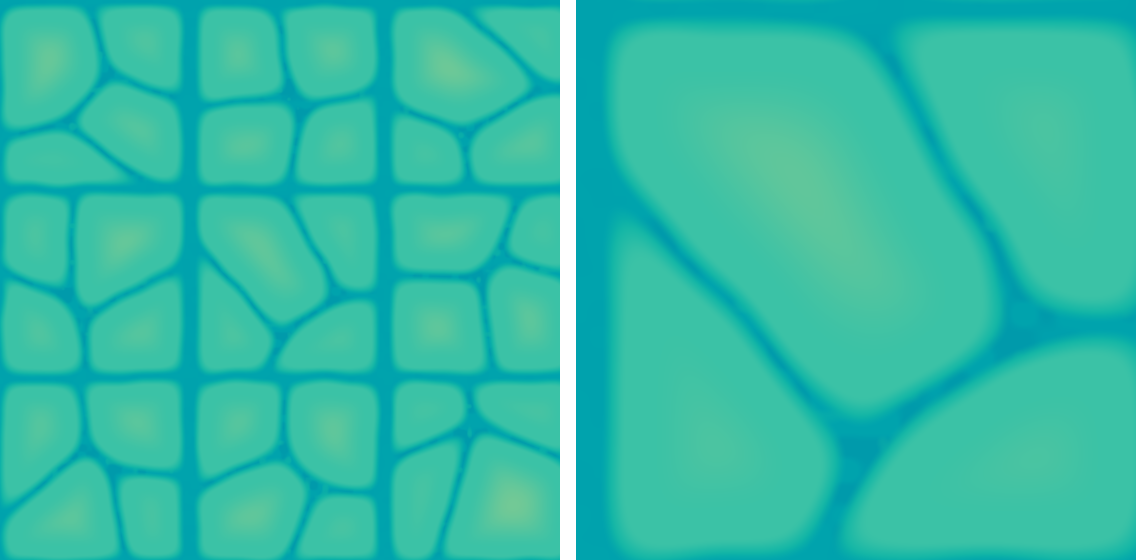
Left, the full canvas; right, a detail of the centre.
Give the GLSL for this pattern, as a Shadertoy shader.

```glsl
// Three by three tiles of rounded pebble cells, glowing yellow-green on teal grout.

const vec2 TILE_ORIGIN = vec2(0.165, 0.171);  // centre of the upper left tile
const vec2 TILE_PITCH = vec2(0.348, 0.335);
const vec2 TILE_HALF = vec2(0.166, 0.165);
const float LAST_TILE = 2.0;
const int CELLS = 4;            // pebbles per tile, seeded on a 2 x 2 grid
const float SITE_SPREAD = 0.085;
const float SITE_JITTER = 0.062;
const float SIZE_VARIATION = 0.013;
const float ROUNDING = 0.0125;
const float WARP = 0.007;
const float SEED = 17.0;

const vec3 GROUT = vec3(0.00, 0.64, 0.68);
const vec3 SHADOW = vec3(0.00, 0.60, 0.67);
const vec3 RIM = vec3(0.06, 0.71, 0.65);
const vec3 PEBBLE = vec3(0.23, 0.76, 0.65);
const vec3 GLOW = vec3(0.47, 0.79, 0.58);

vec3 hash3(vec2 p) {
    vec3 q = fract(p.xyx * vec3(0.1031, 0.1030, 0.0973));
    q += dot(q, q.yxz + 33.33);
    return fract((q.xxy + q.yzz) * q.zyx);
}

float noise(vec2 p) {
    vec2 i = floor(p), f = fract(p);
    f = f * f * (3.0 - 2.0 * f);
    float low = mix(hash3(i).x, hash3(i + vec2(1, 0)).x, f.x);
    float high = mix(hash3(i + vec2(0, 1)).x, hash3(i + vec2(1, 1)).x, f.x);
    return mix(low, high, f.y);
}

// Site position in xy, weight in z; heavier sites claim larger cells.
vec3 cellSite(vec2 tile, int k) {
    vec3 h = hash3(tile * 7.0 + vec2(float(k) * 31.0 + SEED, float(k) * 13.0 + SEED));
    vec2 corner = vec2(k % 2, k / 2) * 2.0 - 1.0;
    return vec3(corner * SITE_SPREAD + (h.xy * 2.0 - 1.0) * SITE_JITTER,
                h.z * SIZE_VARIATION);
}

float power(vec2 p, vec3 site) {
    vec2 d = p - site.xy;
    return dot(d, d) - site.z;
}

// Depth inside the rounded cell at p; negative in the grout.
float cellDepth(vec2 p, vec2 tile, vec2 wall) {
    int owner = 0;
    float best = 1e3;
    for (int k = 0; k < CELLS; k++) {
        float f = power(p, cellSite(tile, k));
        if (f < best) { best = f; owner = k; }
    }

    // Exponential smooth minimum over tile walls and cell borders
    vec3 home = cellSite(tile, owner);
    vec2 farWall = wall + 2.0 * abs(p);
    float sum = dot(exp(-wall / ROUNDING) + exp(-farWall / ROUNDING), vec2(1.0));
    for (int k = 0; k < CELLS; k++) {
        if (k == owner) continue;
        vec3 site = cellSite(tile, k);
        float gap = max(length(site.xy - home.xy), 0.01);
        float border = (power(p, site) - best) / (2.0 * gap);
        sum += exp(-border / ROUNDING);
    }
    return -ROUNDING * log(sum);
}

void mainImage(out vec4 fragColor, in vec2 fragCoord) {
    vec2 uv = fragCoord / iResolution.xy;
    uv.y = 1.0 - uv.y;

    // Gently wavering outlines
    vec2 warped = uv + WARP * (vec2(noise(uv * 19.0), noise(uv * 19.0 + 40.0)) - 0.5);

    vec2 tile = clamp(floor((warped - TILE_ORIGIN) / TILE_PITCH + 0.5), 0.0, LAST_TILE);
    vec2 p = warped - TILE_ORIGIN - tile * TILE_PITCH;
    vec2 wall = TILE_HALF - abs(p);
    float depth = cellDepth(p, tile, wall);

    // Mottled grout, darkest in the cracks inside a tile
    float inside = smoothstep(0.005, 0.03, min(wall.x, wall.y));
    float mottle = smoothstep(0.35, 0.75, noise(uv * 75.0));
    vec3 color = mix(GROUT, SHADOW, mottle * mix(0.15, 0.9, inside));
    float fleck = smoothstep(0.72, 0.95, noise(uv * 62.0 + 9.0));
    color = mix(color, RIM, 0.6 * fleck * inside);

    // Soft rim, flat pebble body, then the glow at its heart
    float aa = 1.0 / iResolution.y;
    color = mix(color, RIM, smoothstep(-aa, 0.006 + aa, depth));
    color = mix(color, PEBBLE, smoothstep(0.003, 0.013 + aa, depth));
    color = mix(color, GLOW, smoothstep(0.026, 0.105, depth));

    fragColor = vec4(color, 1.0);
}
```
